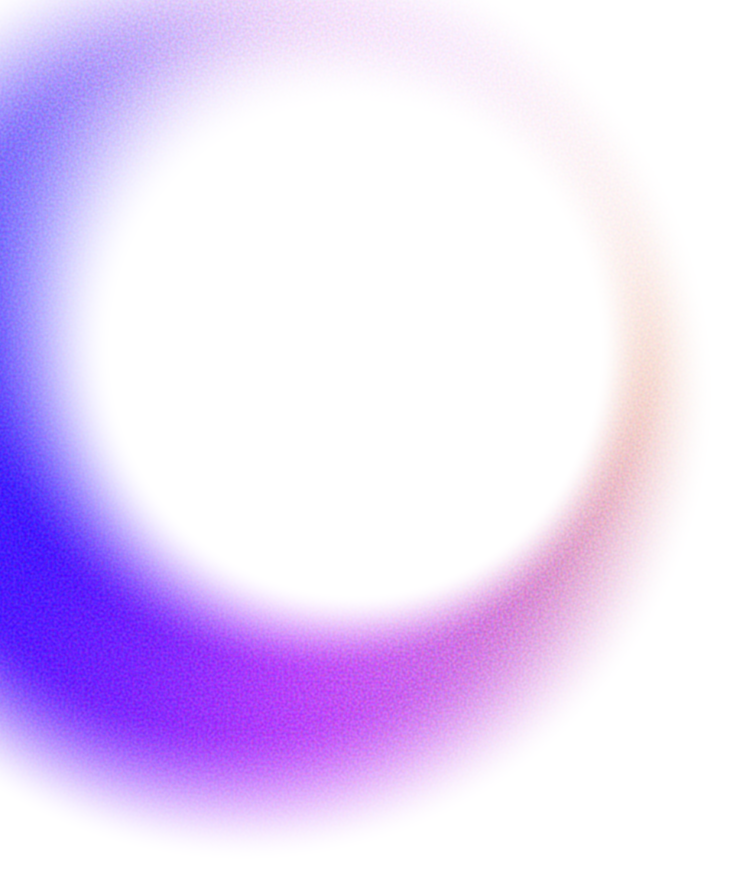
Write a WebGL 2 fragment shader that draws this background.

```glsl
#version 300 es
precision highp float;

uniform vec2 u_resolution;
out vec4 fragColor;

const float TAU = 6.2831853;

// Ring colours, clockwise from the right in equal steps
const vec3 ringColors[12] = vec3[12](
    vec3(0.91, 0.66, 0.60), vec3(0.86, 0.58, 0.76), vec3(0.81, 0.45, 0.90),
    vec3(0.71, 0.27, 0.98), vec3(0.46, 0.15, 1.00), vec3(0.27, 0.11, 1.00),
    vec3(0.32, 0.22, 1.00), vec3(0.46, 0.40, 1.00), vec3(0.67, 0.57, 0.98),
    vec3(0.88, 0.73, 0.96), vec3(0.93, 0.78, 0.95), vec3(0.95, 0.80, 0.82));

// Catmull-Rom blend around the colour wheel
vec3 ringColor(float turn) {
    float s = fract(turn) * 12.0;
    int i = int(s);
    float t = fract(s);
    vec3 a = ringColors[(i + 11) % 12];
    vec3 b = ringColors[i % 12];
    vec3 c = ringColors[(i + 1) % 12];
    vec3 d = ringColors[(i + 2) % 12];
    return b + 0.5 * t * (c - a + t * (2.0 * a - 5.0 * b + 4.0 * c - d
                                       + t * (3.0 * (b - c) + d - a)));
}

vec2 gradient(vec2 cell) {
    vec3 h = fract(cell.xyx * vec3(0.1031, 0.1030, 0.0973));
    h += dot(h, h.yzx + 33.33);
    float angle = TAU * fract((h.x + h.y) * h.z);
    return vec2(cos(angle), sin(angle));
}

float gradientNoise(vec2 p) {
    vec2 i = floor(p), f = fract(p);
    vec2 u = f * f * (3.0 - 2.0 * f);
    float bottom = mix(dot(gradient(i), f),
                       dot(gradient(i + vec2(1, 0)), f - vec2(1, 0)), u.x);
    float top = mix(dot(gradient(i + vec2(0, 1)), f - vec2(0, 1)),
                    dot(gradient(i + 1.0), f - 1.0), u.x);
    return mix(bottom, top, u.y);
}

void main() {
    vec2 p = gl_FragCoord.xy / u_resolution.y;

    // White hole: crisp at the lower right, soft at the upper left
    vec2 fromHole = p - vec2(0.397, 0.609);
    float holeDist = length(fromHole);
    float facing = dot(fromHole / max(holeDist, 1e-4), vec2(0.8, -0.6));
    float softness = mix(0.182, 0.065, 0.5 + 0.5 * facing);
    float coverage = smoothstep(0.271, 0.271 + softness, holeDist);

    // Outer glow, offset toward the lower left
    coverage *= 1.0 - smoothstep(0.371, 0.527, distance(p, vec2(0.273, 0.564)));

    // Hue sweep
    vec2 d = p - vec2(0.326, 0.583);
    vec3 color = ringColor(atan(-d.y, d.x) / TAU);

    // Fine coloured grain
    vec2 g = p * 310.0;
    vec3 grain = vec3(gradientNoise(g + 11.3), gradientNoise(g + 457.7),
                      gradientNoise(g + 913.1));
    color += 0.14 * grain;

    fragColor = vec4(clamp(mix(vec3(1.0), color, coverage), 0.0, 1.0), 1.0);
}
```
